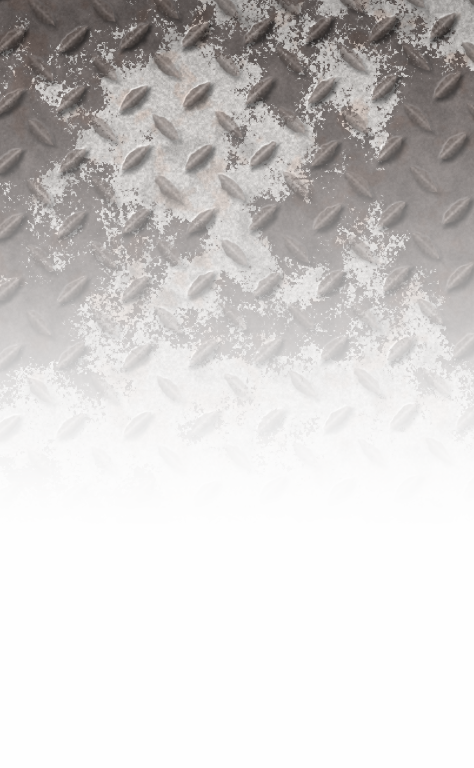
Reproduce this texture procedurally as a WebGL 1 fragment shader.

```glsl
precision highp float;
// Worn diamond tread plate with flaking pale paint, fading to white below.
uniform vec2 u_resolution;

float hash(vec2 p) {
  p = fract(p * vec2(0.1031, 0.1137));
  p += dot(p, p.yx + 33.33);
  return fract((p.x + p.y) * p.x * 17.0);
}

float noise(vec2 p) {
  vec2 i = floor(p), f = fract(p);
  f = f * f * (3.0 - 2.0 * f);
  i += 200.0;
  return mix(mix(hash(i), hash(i + vec2(1, 0)), f.x),
             mix(hash(i + vec2(0, 1)), hash(i + vec2(1, 1)), f.x), f.y);
}

float fbm(vec2 p) {
  float sum = 0.0, amp = 0.5;
  for (int i = 0; i < 5; i++) {
    sum += amp * noise(p);
    p = mat2(1.6, 1.2, -1.2, 1.6) * p + 7.3;
    amp *= 0.5;
  }
  return sum;
}

float blob(vec2 p, vec2 center, vec2 radius) {
  vec2 d = (p - center) / radius;
  return exp(-dot(d, d));
}

// Pointed lens with its long axis on x: half length 18, half width 6.7.
float lens(vec2 q) {
  return length(vec2(q.x, abs(q.y) + 20.8)) - 27.5;
}

// Tread lattice coordinates; rows widen and tilt slightly with perspective.
vec2 treadGrid(vec2 p) {
  float y = p.y + p.x * (0.039 - 0.000034 * p.y);
  float row = (sqrt(3481.0 + 3.4 * (y - 42.0)) - 59.0) / 1.7;
  return vec2((p.x - 10.0 + 0.8 * row) / (61.9 + 0.75 * row), row);
}

// Adds one family of raised lugs, lit from the upper left.
vec3 addLugs(vec3 plate, vec2 p, vec2 grid, vec2 axis, float strength) {
  vec2 id = floor(grid + 0.5);
  vec2 q = (grid - id) * vec2(61.9 + 0.75 * grid.y, 59.0 + 1.7 * grid.y);
  q += (vec2(hash(id + 50.0), hash(id + 90.0)) - 0.5) * 3.0;
  mat2 toLug = mat2(axis.x, -axis.y, axis.y, axis.x);
  float rough = (noise(p * 0.22) - 0.5) * 2.0;
  vec2 local = toLug * q;
  float d = lens(local) + rough;
  float side = local.y / 6.7 * sign(axis.x - axis.y * 0.2);

  // Cast shadow and thin lit rim around the lug
  float shadow = smoothstep(4.5, -2.5, lens(toLug * (q - vec2(2.2, 3.0))) + rough);
  plate *= 1.0 - 0.5 * strength * shadow;
  float rim = smoothstep(2.5, 0.0, abs(d - 0.5)) * smoothstep(0.1, -0.6, side);
  plate += 0.13 * strength * rim;

  // Rounded brown body with scuffed crest
  float body = smoothstep(1.0, -1.0, d);
  vec3 brown = vec3(0.43, 0.385, 0.365) + 0.15 * (noise(p * 0.5) - 0.5);
  vec3 face = mix(plate / (1.0 - 0.5 * strength * shadow), brown, 0.35 + 0.4 * strength);
  face *= 1.0 - 0.42 * strength * smoothstep(-0.1, 0.9, side);
  face += 0.12 * strength * smoothstep(0.35, 0.0, abs(side + 0.15));
  return mix(plate, face, body);
}

void main() {
  vec2 p = gl_FragCoord.xy / u_resolution * vec2(474.0, 768.0);
  p.y = 768.0 - p.y;

  // Bare steel zones, where the paint has worn off
  float bare = 0.85 * blob(p, vec2(-10, 150), vec2(65, 110))
             + 0.75 * blob(p, vec2(70, 0), vec2(150, 28))
             + 0.95 * blob(p, vec2(425, 135), vec2(65, 70))
             + 0.8 * blob(p, vec2(465, 275), vec2(55, 85))
             + 0.45 * blob(p, vec2(330, 15), vec2(110, 40))
             + 0.45 * blob(p, vec2(255, 88), vec2(35, 22))
             + 0.4 * blob(p, vec2(285, 215), vec2(45, 22))
             + 0.5 * blob(p, vec2(10, 310), vec2(75, 90))
             - 0.3 * blob(p, vec2(365, 70), vec2(25, 22))
             - 0.25 * blob(p, vec2(190, 135), vec2(100, 60));

  // Flaking paint, broken up by fine speckle
  float patches = fbm(p * 0.021 + 3.0);
  float speckle = noise(p * 0.42) * 0.6 + noise(p * 0.85 + 40.0) * 0.4;
  float cover = patches + 0.15 - 0.48 * bare + 0.34 * (speckle - 0.5)
              + 0.3 * (fbm(p * 0.1) - 0.48);
  float paint = smoothstep(0.46, 0.58, cover);
  vec3 steel = vec3(0.42, 0.39, 0.38) * (0.84 + 0.34 * fbm(p * 0.07 + 20.0));
  steel += 0.08 * (speckle - 0.5);
  vec3 pale = vec3(0.79, 0.78, 0.77) + 0.24 * (speckle - 0.5);
  pale -= 0.10 * smoothstep(0.5, 0.7, fbm(p * 0.04 + 60.0));
  vec3 color = mix(steel, pale, paint * 0.92);
  float rust = smoothstep(0.52, 0.72, fbm(p * 0.05 + 90.0));
  color *= mix(vec3(1.0), vec3(0.97, 0.90, 0.86), rust * 0.7);

  // Two staggered families of lugs, leaning opposite ways
  vec2 grid = treadGrid(p);
  color = addLugs(color, p, grid, vec2(0.76, -0.65), 1.0);
  color = addLugs(color, p, grid - 0.5, vec2(0.70, 0.714), 0.55);

  // Darker top edge, then the fade to white
  color *= 0.88 + 0.12 * smoothstep(0.0, 110.0, p.y);
  float fade = smoothstep(10.0, 535.0, p.y);
  color = mix(color, vec3(0.995), fade);
  gl_FragColor = vec4(clamp(color, 0.0, 1.0), 1.0);
}
```
